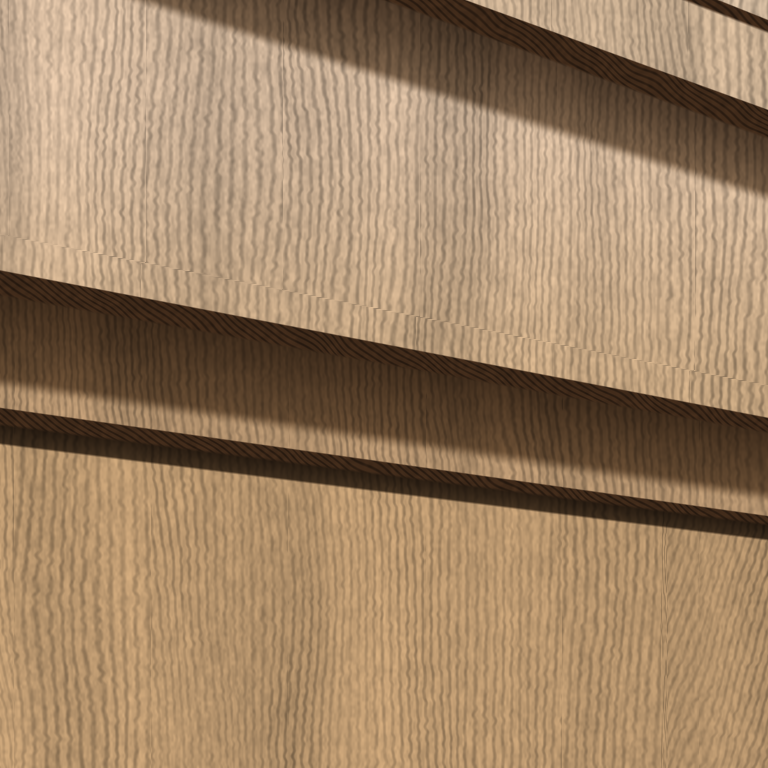
Write a WebGL 1 fragment shader that draws this texture.

```glsl
precision highp float;
// Overlapping oak panels with slanted ledges, vertical grain and cast shadows.
uniform vec2 u_resolution;

float hash(vec2 p) {
  vec3 q = fract(vec3(p.xyx) * 0.1031);
  q += dot(q, q.yzx + 33.33);
  return fract((q.x + q.y) * q.z);
}

float noise(vec2 p) {
  vec2 i = floor(p);
  vec2 f = fract(p);
  f = f * f * (3.0 - 2.0 * f);
  float low = mix(hash(i), hash(i + vec2(1.0, 0.0)), f.x);
  float high = mix(hash(i + vec2(0.0, 1.0)), hash(i + vec2(1.0)), f.x);
  return mix(low, high, f.y);
}

// Coverage of the area above a straight edge, softened over a given width.
float above(vec2 p, float left, float right, float soft) {
  float d = p.y - mix(left, right, p.x);
  return smoothstep(-soft, soft, d);
}

// Growth-ring profile: broad pale wood and a narrow dark vein.
float vein(float phase) {
  float wave = abs(fract(phase) - 0.5) * 2.0;
  return smoothstep(0.35, 0.95, wave);
}

// Face grain, glued up from staves with their own lean and ring spacing.
vec3 faceWood(vec2 p, vec3 tint, float seed) {
  float stave = floor(p.x * 5.6 + 0.85 + 0.2 * hash(vec2(seed, 3.0)));
  float trait = hash(vec2(stave, seed));
  float lean = (trait - 0.5) * 0.1 * (p.y - 0.4);
  lean += 0.35 * smoothstep(0.86, 0.87, p.x) * (0.35 - p.y) * step(seed, 1.5);
  float bend = 0.035 * (noise(p * vec2(5.0, 4.0) + seed * 17.0) - 0.5);
  float ragged = 0.3 * (noise(p * vec2(45.0, 130.0)) - 0.5);
  float phase = (p.x + lean + bend) * mix(62.0, 100.0, trait) + ragged;
  phase += 0.9 * noise(vec2(p.x * 28.0, p.y * 5.0) + seed);
  float strength = mix(0.08, 0.27, noise(vec2(p.x * 13.0, p.y * 2.5) + seed * 9.0));
  float fibre = noise(vec2((p.x + bend) * 260.0, p.y * 55.0)) - 0.5;
  float pores = noise(p * vec2(330.0, 190.0) + seed) - 0.5;
  float streak = noise(vec2((p.x + bend) * 18.0, p.y * 1.2) + seed * 5.0) - 0.5;
  float tone = 1.07 - strength * vein(phase);
  tone += 0.12 * fibre + 0.10 * pores + 0.15 * streak;
  return tint * tone;
}

// Shaded underside of a ledge, with oblique end grain.
vec3 undersideWood(vec2 p, float seed) {
  float phase = (p.x + p.y * 1.3) * 85.0 + 2.0 * noise(p * 22.0 + seed);
  float tone = 1.12 - 0.4 * vein(phase) + 0.2 * (noise(p * 170.0) - 0.5);
  return vec3(0.225, 0.148, 0.09) * tone;
}

// Warm shadow, deepest beneath the ledge and open towards its outer edge.
vec3 castShadow(vec3 wood, vec2 p, vec2 ledge, vec2 rim, float soft, float depth) {
  float top = mix(ledge.x, ledge.y, p.x);
  float bottom = mix(rim.x, rim.y, p.x);
  float t = clamp((p.y - bottom) / max(top - bottom, 0.01), 0.0, 1.0);
  vec3 shade = mix(vec3(0.57, 0.52, 0.46), vec3(0.36, 0.31, 0.26), t) * depth;
  return mix(wood, wood * shade, above(p, rim.x, rim.y, soft));
}

// Covers what lies behind with an underside and then the face above it.
vec3 addPanel(vec3 behind, vec3 face, vec2 p, vec2 under, vec2 edge, float seed) {
  float aa = 0.0013;
  vec3 color = mix(behind, undersideWood(p, seed), above(p, under.x, under.y, 2.0 * aa));
  return mix(color, face, above(p, edge.x, edge.y, aa));
}

void main() {
  vec2 p = gl_FragCoord.xy / u_resolution;

  // Each ledge is stored as heights at the left and right canvas borders.
  vec2 lowEdge = vec2(0.469, 0.328);
  vec2 lowUnder = vec2(0.447, 0.317);
  vec2 midEdge = vec2(0.648, 0.456);
  vec2 midUnder = vec2(0.616, 0.437);
  vec2 topEdge = vec2(1.220, 0.857);
  vec2 topUnder = vec2(1.1805, 0.820);
  vec2 farEdge = vec2(1.374, 0.974);
  vec2 farUnder = vec2(1.344, 0.958);

  // Bottom panel
  vec3 color = faceWood(p, vec3(0.69, 0.56, 0.41), 1.0);
  color = castShadow(color, p, lowUnder, vec2(0.422, 0.297), 0.002, 0.6);

  // Narrow middle panel, mostly in shadow
  vec3 face = faceWood(p, vec3(0.67, 0.545, 0.41), 2.0);
  face = castShadow(face, p, midUnder, vec2(0.501, 0.353), 0.010, 1.0);
  color = addPanel(color, face, p, lowUnder, lowEdge, 2.0);

  // Wide upper panel with an offset grain along its front lip
  float lip = 1.0 - above(p, midEdge.x + 0.047, midEdge.y + 0.042, 0.001);
  vec3 pale = mix(vec3(0.72, 0.60, 0.46), vec3(0.77, 0.67, 0.57), smoothstep(0.4, 0.9, p.y));
  face = faceWood(p + vec2(0.006 * lip, 0.0), pale, 3.0);
  face = castShadow(face, p, topUnder, vec2(1.057, 0.743), 0.009, 1.0);
  color = addPanel(color, face, p, midUnder, midEdge, 3.0);

  // Corner panels
  face = faceWood(p, vec3(0.75, 0.65, 0.54), 4.0);
  color = addPanel(color, face, p, topUnder, topEdge, 4.0);
  face = faceWood(p, vec3(0.76, 0.67, 0.57), 5.0);
  color = addPanel(color, face, p, farUnder, farEdge, 5.0);

  gl_FragColor = vec4(clamp(color, 0.0, 1.0), 1.0);
}
```
